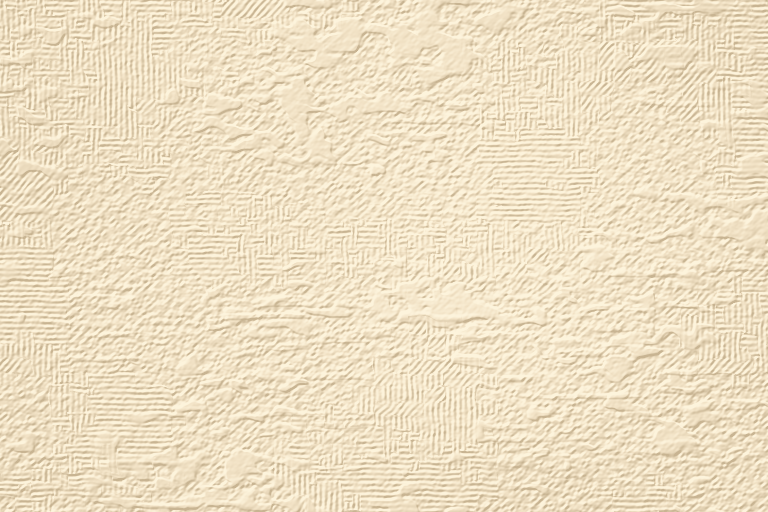
A WebGL 2 fragment shader for this texture:

```glsl
#version 300 es
precision highp float;

uniform vec2 u_resolution;
out vec4 fragColor;

const float TAU = 6.2831853;
const vec2 LIGHT_DIR = vec2(-0.6, 0.8);
const float LIGHT_REACH = 0.002;
const float RELIEF_GAIN = 1.4;
const float RIB_FREQ = 95.0;
const float RIB_HEIGHT = 0.7;
const float GRAIN_HEIGHT = 2.4;
const float STREAK_HEIGHT = 1.5;
const float BLOB_HEIGHT = 2.1;
const vec2 BLOCK_COUNT = vec2(30.0, 37.0);
const vec2 MAZE_COUNT = vec2(60.0, 52.0);
const vec3 MID_COLOR = vec3(0.949, 0.888, 0.776);
const vec3 SHADOW_STEP = vec3(0.064, 0.070, 0.078);
const vec3 LIGHT_RANGE = vec3(0.043, 0.067, 0.087);

float hash(vec2 p) {
    vec3 q = fract(p.xyx * 0.1031);
    q += dot(q, q.yzx + 33.33);
    return fract((q.x + q.y) * q.z);
}

float noise(vec2 p) {
    vec2 i = floor(p);
    vec2 f = p - i;
    f = f * f * f * (f * (f * 6.0 - 15.0) + 10.0);
    float low = mix(hash(i), hash(i + vec2(1, 0)), f.x);
    float high = mix(hash(i + vec2(0, 1)), hash(i + vec2(1, 1)), f.x);
    return mix(low, high, f.y);
}

// Rib direction is constant inside a block or a small maze cell
vec2 ribNormal(vec2 p, vec2 block) {
    float kind = noise(block * 0.13 + 61.0) + 0.24 * (hash(block + 9.0) - 0.5);
    if (kind < 0.34) return vec2(0.0, 1.0);
    if (kind > 0.76) return vec2(-0.75, 0.66);
    if (kind > 0.58) return vec2(1.0, 0.0);
    float turn = hash(floor(p * MAZE_COUNT) + 140.0);
    return turn > 0.5 ? vec2(1.0, 0.0) : vec2(0.0, 1.0);
}

float surfaceHeight(vec2 p) {
    vec2 bend = vec2(noise(p * 31.0 + 3.0), noise(p * 29.0 + 47.0)) - 0.5;
    vec2 warped = p + bend * 0.014;

    // Ragged rectangular patches of woven ribs
    vec2 block = floor(warped * BLOCK_COUNT);
    float field = noise(block * 0.16 + 23.0) + 0.26 * (hash(block) - 0.5);
    float patchMask = smoothstep(0.42, 0.60, field);
    float phase = dot(p + bend * 0.004, ribNormal(warped, block)) * RIB_FREQ;
    float ribs = sin(TAU * phase) * (0.2 + 1.6 * noise(p * 66.0 + 80.0));

    // Fine slanted grain mixed with short level dashes
    vec2 slant = vec2(dot(p, vec2(0.75, 0.66)), dot(p, vec2(-0.66, 0.75)));
    float grain = noise(slant * vec2(98.0, 205.0) + 200.0) - 0.5;
    float dashes = noise(p * vec2(92.0, 190.0) + 310.0) - 0.5;
    float rough = GRAIN_HEIGHT * (grain + 0.6 * dashes);

    // Long thin horizontal wrinkles
    vec2 s = p + bend * 0.006;
    float streak = noise(s * vec2(9.0, 84.0) + 400.0);
    float streakZone = smoothstep(0.35, 0.7, noise(p * vec2(2.5, 5.0) + 430.0));
    float wrinkles = smoothstep(0.55, 0.92, streak) * streakZone;

    // Small smooth blobs gathered in clusters
    vec2 b = p + bend * 0.022;
    float lump = 0.66 * noise(b * vec2(19.0, 48.0) + 500.0)
               + 0.34 * noise(b * vec2(48.0, 92.0) + 540.0);
    float cluster = noise(p * vec2(4.6, 5.2) + 570.0) - 0.5;
    float blob = smoothstep(0.64, 0.82, lump + 0.5 * cluster);

    float weave = mix(rough, RIB_HEIGHT * ribs + 0.5 * rough + 0.3, patchMask);
    return weave * (1.0 - 0.75 * blob)
         + STREAK_HEIGHT * wrinkles * (1.0 - 0.6 * patchMask)
         + BLOB_HEIGHT * blob;
}

float relief(vec2 p) {
    vec2 reach = LIGHT_DIR * LIGHT_REACH;
    return surfaceHeight(p - reach) - surfaceHeight(p + reach);
}

void main() {
    // Four samples soften block and rib edges
    float tone = 0.0;
    for (int i = 0; i < 4; i++) {
        vec2 offset = vec2(i & 1, i >> 1) * 0.5 - 0.25;
        tone += relief((gl_FragCoord.xy + offset) / u_resolution.y);
    }
    tone *= 0.25 * RELIEF_GAIN;

    // Gentle uneven light, darker toward the corners
    vec2 uv = gl_FragCoord.xy / u_resolution;
    vec2 fromCenter = uv - 0.5;
    tone += 0.22 - 1.5 * dot(fromCenter, fromCenter);
    tone += 0.45 * (noise(uv * 3.0 + 700.0) - 0.5);

    float lit = clamp(tone / 1.8, 0.0, 1.0);
    vec3 color = MID_COLOR + SHADOW_STEP * clamp(tone, -2.6, 0.0)
                           + LIGHT_RANGE * lit * (2.0 - lit);
    fragColor = vec4(color, 1.0);
}
```
